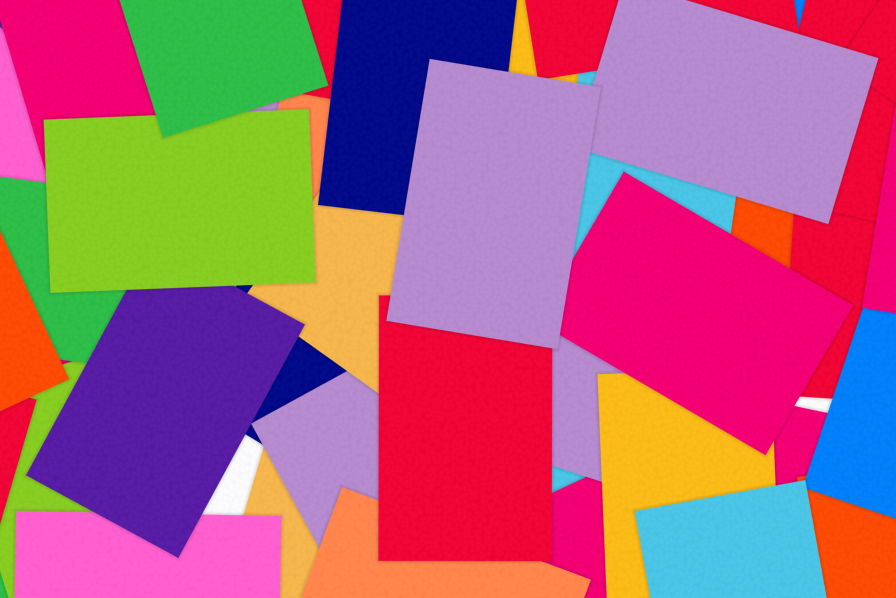
A Shadertoy shader for this background:

```glsl
const int FIRST_CARD = 15;
const int LAST_CARD = 59;
const vec2 HALF_CARD = vec2(0.145, 0.222);    // in canvas heights
const vec2 SPREAD = vec2(1.2, 1.24);          // scatter area relative to the canvas
const vec2 STEP = vec2(0.75488, 0.56984);     // even low-discrepancy scatter
const float JITTER = 0.06;
const float MAX_LEAN = 0.62;
const float PORTRAIT_CHANCE = 0.55;
const float SHADOW_WIDTH = 0.007;
const float SHADOW_DEPTH = 0.10;
const float GRAIN_SCALE = 130.0;
const float GRAIN_DEPTH = 0.03;
const vec3 TABLE = vec3(0.98, 0.98, 0.99);

// crimson, hot pink, lilac, pink, yellow, amber, coral,
// orange, blue, purple, navy, green, lime, sky
const vec3 PAPER[14] = vec3[14](
    vec3(0.94, 0.02, 0.21), vec3(0.95, 0.00, 0.45), vec3(0.71, 0.54, 0.81),
    vec3(1.00, 0.37, 0.81), vec3(0.98, 0.73, 0.09), vec3(0.96, 0.71, 0.30),
    vec3(1.00, 0.52, 0.30), vec3(0.99, 0.29, 0.02), vec3(0.00, 0.50, 0.98),
    vec3(0.34, 0.11, 0.64), vec3(0.01, 0.04, 0.54), vec3(0.18, 0.74, 0.28),
    vec3(0.53, 0.80, 0.13), vec3(0.29, 0.77, 0.90));

// Dealing order; repeats set the share of each paper
const int DEAL[20] = int[20](1, 8, 0, 5, 3, 1, 4, 10, 9, 0, 1, 6, 12, 0, 2, 0, 11, 7, 13, 2);

vec2 hash2(vec2 p) {
    vec2 q = vec2(dot(p, vec2(127.1, 311.7)), dot(p, vec2(269.5, 183.3)));
    return fract(sin(q) * 4375.85);
}

mat2 rotation(float angle) {
    float c = cos(angle), s = sin(angle);
    return mat2(c, -s, s, c);
}

float boxDistance(vec2 p, vec2 halfSize) {
    vec2 d = abs(p) - halfSize;
    return length(max(d, 0.0)) + min(max(d.x, d.y), 0.0);
}

// Distance to the nearest jittered cell point
float cellNoise(vec2 p) {
    vec2 cell = floor(p), local = fract(p);
    float nearest = 1.0;
    for (int y = -1; y <= 1; y++)
        for (int x = -1; x <= 1; x++) {
            vec2 offset = vec2(x, y);
            nearest = min(nearest, length(offset + hash2(cell + offset) - local));
        }
    return nearest;
}

float cardDistance(vec2 uv, float id, float aspect) {
    vec2 chance = hash2(vec2(id, 3.7));
    vec2 spot = 0.5 + (fract(id * STEP) - 0.5) * SPREAD;
    vec2 center = spot * vec2(aspect, 1.0) + JITTER * (hash2(vec2(id, 9.1)) - 0.5);
    float lean = MAX_LEAN * (2.0 * chance.x - 1.0);
    vec2 halfSize = chance.y < PORTRAIT_CHANCE ? HALF_CARD : HALF_CARD.yx;
    return boxDistance(rotation(lean) * (uv - center), halfSize);
}

void mainImage(out vec4 fragColor, in vec2 fragCoord) {
    vec2 uv = fragCoord / iResolution.y;
    float aspect = iResolution.x / iResolution.y;
    float pixel = 1.0 / iResolution.y;
    vec3 color = TABLE;

    // Deal the cards from the bottom of the pile to the top
    for (int i = FIRST_CARD; i <= LAST_CARD; i++) {
        float d = cardDistance(uv, float(i), aspect);
        float shadow = 1.0 - smoothstep(0.0, SHADOW_WIDTH, d);
        float cover = 1.0 - smoothstep(-0.8 * pixel, 0.8 * pixel, d);
        color *= 1.0 - SHADOW_DEPTH * shadow;
        color = mix(color, PAPER[DEAL[i % 20]], cover);
    }

    // Fine paper grain
    color += GRAIN_DEPTH * (0.45 - cellNoise(uv * GRAIN_SCALE));
    fragColor = vec4(clamp(color, 0.0, 1.0), 1.0);
}
```
